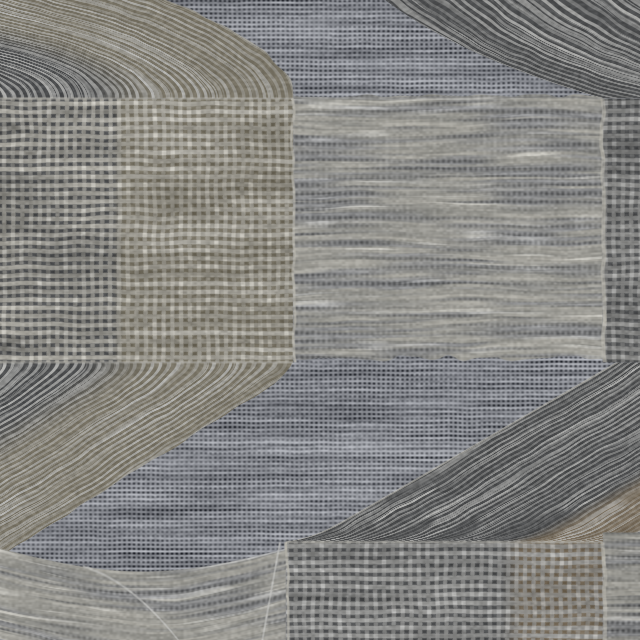
A WebGL 1 fragment shader for this texture:

```glsl
precision highp float;
uniform vec2 u_resolution;

// Layout
const float TOP = 0.846;
const float BOTTOM = 0.434;
const float LOWER = 0.153;
const float LEFT = 0.458;
const float RIGHT = 0.942;
const float INNER = 0.447;
// Thread spacing
const vec2 GRID_PITCH = vec2(0.0138, 0.0128);
const vec2 GROUND_PITCH = vec2(0.0075, 0.0068);
const float STRAND_PITCH = 0.0135;
const float GRAIN = 0.09;
// Yarn colours
const vec3 CHARCOAL = vec3(0.30, 0.305, 0.31);
const vec3 TAN = vec3(0.47, 0.45, 0.395);
const vec3 OCHRE = vec3(0.47, 0.425, 0.36);
const vec3 SILVER = vec3(0.69, 0.69, 0.68);
const vec3 CREAM = vec3(0.71, 0.70, 0.665);
const vec3 BLUE_GREY = vec3(0.535, 0.545, 0.57);

float pixel;

float hash(vec2 p) {
  vec3 q = fract(vec3(p.xyx) * 0.1031);
  q += dot(q, q.yzx + 33.33);
  return fract((q.x + q.y) * q.z);
}

float noise(vec2 p) {
  vec2 i = floor(p), f = fract(p);
  f = f * f * (3.0 - 2.0 * f);
  return mix(mix(hash(i), hash(i + vec2(1, 0)), f.x),
             mix(hash(i + vec2(0, 1)), hash(i + 1.0), f.x), f.y);
}

float above(float v, float edge) {
  return smoothstep(edge - pixel, edge + pixel, v);
}

float between(float v, float lo, float hi) {
  return above(v, lo) * (1.0 - above(v, hi));
}

float cord(float d, float width) {
  return 1.0 - above(abs(d), width);
}

// 1 at the middle of each thread, 0 in the gaps
float ridge(float t) {
  return 0.5 - 0.5 * cos(6.28318 * t);
}

// Fine cloth: dark pinholes between uneven rows
vec3 ground(vec2 p) {
  vec2 cell = (p + 0.0015 * noise(p * 30.0)) / GROUND_PITCH;
  float streak = noise(p * vec2(9, 260)) - 0.5;
  float broad = noise(p * vec2(4, 40) + 8.0) - 0.5;
  float hole = (1.0 - ridge(cell.x)) * (1.0 - ridge(cell.y));
  float depth = 0.12 + 0.18 * noise(p * vec2(14, 60));
  return BLUE_GREY + 0.09 * (ridge(cell.y) - 0.4) + streak * 0.19 + broad * 0.06 - hole * depth;
}

// Open grid of light threads over coloured warp
vec3 grid(vec2 p, vec3 hole, vec3 yarn) {
  vec2 wobble = vec2(noise(p * 24.0), noise(p * 24.0 + 40.0)) - 0.5;
  vec2 cell = (p + 0.0035 * wobble) / GRID_PITCH;
  float warp = smoothstep(0.15, 0.85, ridge(cell.x));
  float weft = smoothstep(0.05, 0.75, ridge(cell.y));
  float row = noise(p * vec2(7, 75)) - 0.5;
  float worn = noise(p * vec2(12, 18)) - 0.5;
  float cover = max(warp * (0.62 + 0.5 * worn), weft * (0.86 + 0.35 * row));
  float knot = hash(floor(cell)) * 0.17 - 0.02;
  return mix(hole, yarn * 0.88, cover) + warp * weft * knot + row * 0.08;
}

// Loose horizontal yarns with rows of dark pinholes
vec3 floats(vec2 p) {
  float y = p.y + 0.012 * noise(p * vec2(7, 16)) + 0.004 * noise(p * vec2(18, 50));
  vec2 q = vec2(p.x, y);
  float broad = noise(q * vec2(6, 62) + 3.0);
  float fine = noise(q * vec2(11, 210));
  float hair = noise(q * vec2(16, 380) + 9.0);
  float cover = smoothstep(0.22, 0.68, mix(broad, fine, 0.45));
  float dots = (0.4 + 0.6 * ridge(p.x / 0.0085)) * ridge(p.y / GRID_PITCH.y);
  vec3 cloth = vec3(0.555, 0.56, 0.57) - 0.23 * dots + 0.08 * (hair - 0.5);
  vec3 yarn = mix(vec3(0.51, 0.51, 0.49), CREAM, mix(fine, hair, 0.45));
  float shine = smoothstep(0.7, 0.95, noise(q * vec2(12, 170) + 5.0));
  return mix(cloth, yarn, 0.15 + cover * 0.75) + shine * 0.12;
}

// Bundle of uneven yarns; t is the lateral coordinate
vec3 strands(float t, vec2 p, vec3 gap, float pitch) {
  float s = t / pitch + 0.9 * noise(p * 13.0) + 0.5 * noise(p * 34.0);
  float tone = 0.45 + 0.55 * hash(vec2(floor(s), 7.0));
  float fade = 0.6 + 0.55 * noise(vec2(s * 0.8, p.x * 9.0));
  float hair = smoothstep(0.5, 0.9, noise(vec2(s * 3.1, p.y * 15.0)));
  float light = smoothstep(0.3, 0.9, ridge(s)) * tone * fade;
  return mix(gap, SILVER, min(max(light, hair * 0.65), 1.0));
}

void main() {
  vec2 p = gl_FragCoord.xy / u_resolution;
  pixel = 1.0 / u_resolution.y;
  float top = above(p.y, TOP);
  float band = between(p.y, BOTTOM, TOP);
  float middle = between(p.y, LOWER, BOTTOM);
  float low = 1.0 - above(p.y, LOWER);
  float left = 1.0 - above(p.x, LEFT);
  float right = above(p.x, RIGHT);
  float rough = noise(p * 40.0) - 0.5;
  vec3 c = ground(p);

  // Upper left sweep
  float h = max(p.y - TOP, 0.0);
  float t = (p.x + 28.0 * h * h) / (1.0 + 43.0 * h * h);
  vec3 gap = mix(CHARCOAL, TAN, smoothstep(0.13, 0.26, t));
  float edge = LEFT + 0.008 * rough;
  c = mix(c, strands(t, p, gap, 0.0115), top * (1.0 - above(t, edge)));

  // Upper right sweep
  t = p.x + 0.55 * (1.0 - exp(-h / 0.16));
  c = mix(c, strands(t, p, CHARCOAL, 0.019), top * above(t, RIGHT));

  // Lower left sweep
  h = max(BOTTOM - p.y, 0.0);
  t = p.x + 1.6 * (sqrt(h * h + 0.0003) - 0.0173);
  gap = mix(CHARCOAL, TAN, smoothstep(0.12, 0.24, t));
  c = mix(c, strands(t, p, gap, STRAND_PITCH), (1.0 - above(p.y, BOTTOM)) * (1.0 - above(t, edge)));

  // Lower right sweep
  h = max(p.y - LOWER, 0.0);
  t = p.x - 1.72 * h - 0.035 * (1.0 - exp(-h / 0.008));
  gap = mix(CHARCOAL, OCHRE, smoothstep(0.77, 0.83, t));
  float shade = smoothstep(0.42, 0.62, noise(vec2(t * 24.0, p.x * 14.0)));
  shade *= 0.65 - 0.65 * smoothstep(0.04, 0.16, h);
  vec3 sweep = mix(strands(t, p, gap, STRAND_PITCH), gap - 0.02, shade);
  c = mix(c, sweep, middle * between(t, INNER, RIGHT));
  c = mix(c, CREAM, 0.55 * cord(t - INNER, 0.003) * middle);

  // Floating yarn panels
  float panel = between(p.y, BOTTOM + 0.006 + 0.012 * rough, TOP + 0.004 + 0.008 * rough);
  c = mix(c, floats(p), panel * between(p.x, LEFT, RIGHT));
  float sag = 0.036 * sin(3.14159 * min(p.x / INNER, 1.0));
  vec2 hung = p + vec2(0.0, sag);
  c = mix(c, floats(hung), (1.0 - above(hung.y, 0.143)) * (1.0 - above(p.x, INNER)));
  c = mix(c, floats(p + 3.0) - 0.03, (1.0 - above(p.y, LOWER + 0.015)) * right);

  // Woven blocks
  vec3 hole = mix(CHARCOAL, TAN - 0.03, smoothstep(0.175, 0.195, p.x));
  c = mix(c, grid(p, hole, CREAM), band * left);
  c = mix(c, grid(p, CHARCOAL, SILVER * 0.86), band * right);
  hole = mix(CHARCOAL, OCHRE - 0.03, smoothstep(0.78, 0.82, p.x));
  c = mix(c, grid(p, hole, SILVER * 0.93), low * between(p.x, INNER, RIGHT));

  // Selvage cords and block hems
  float x = p.x - 0.008 * (noise(vec2(p.y * 40.0, 2.0)) - 0.5);
  float trim = cord(x - LEFT, 0.002) * band + cord(x - INNER, 0.002) * low;
  trim += cord(x - RIGHT, 0.003) * (band + low);
  trim += 0.7 * left * (cord(p.y - TOP, 0.002) + cord(p.y - BOTTOM, 0.002));
  trim += 0.7 * cord(p.y - LOWER, 0.002) * between(p.x, INNER, RIGHT);
  c = mix(c, CREAM, min(trim * (0.4 + 0.6 * noise(p * 90.0)), 1.0));

  // Stray threads and fibre grain
  x = p.x - 0.13;
  float stray = cord((p.y - 0.115 + 0.3 * x + 3.2 * x * x) * 0.75, 0.0015) * between(x, 0.0, 0.16);
  stray += cord(p.x - 0.41 - 0.18 * p.y, 0.0015) * low;
  c = mix(c, SILVER + 0.06, stray * 0.7);
  c += GRAIN * (noise(p * vec2(190, 280)) - 0.5);
  gl_FragColor = vec4(clamp(c, 0.0, 1.0), 1.0);
}
```
